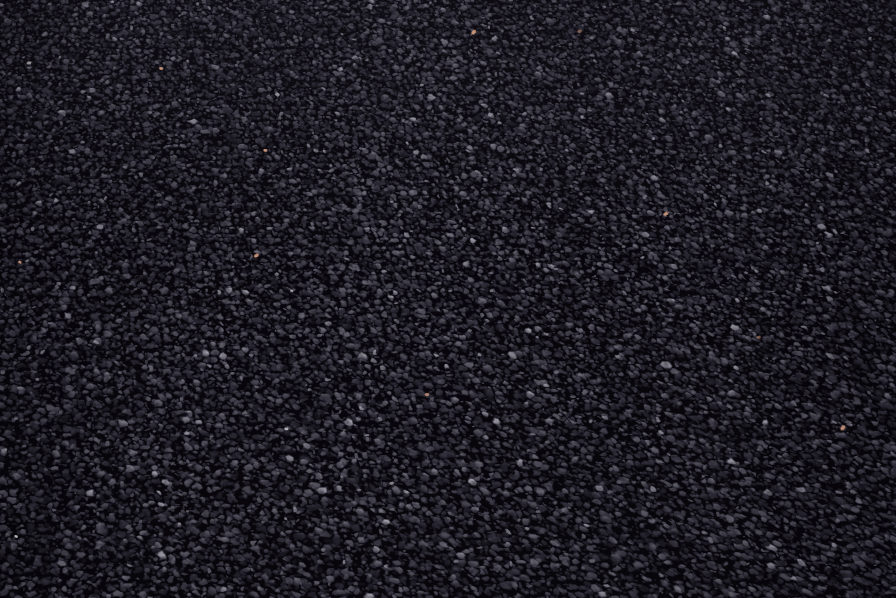
Write a Shadertoy shader that draws this texture.

```glsl
// Dark asphalt: loose blue-black stone chips receding gently, with rare pale flecks.

const vec3 WARM_FLECK = vec3(0.85, 0.62, 0.50);
const vec3 WHITE_FLECK = vec3(0.80, 0.79, 0.80);

float hash(vec2 p) {
    return fract(sin(dot(p, vec2(127.1, 311.7))) * 43758.5453);
}

vec2 hash2(vec2 p) {
    return vec2(hash(p), hash(p + vec2(37.3, 17.9)));
}

float valueNoise(vec2 p) {
    vec2 i = floor(p), f = fract(p);
    f = f * f * (3.0 - 2.0 * f);
    float low = mix(hash(i), hash(i + vec2(1, 0)), f.x);
    float high = mix(hash(i + vec2(0, 1)), hash(i + vec2(1, 1)), f.x);
    return mix(low, high, f.y);
}

// Ground coordinates: chips shrink toward the top of the canvas.
vec2 groundPlane(vec2 uv, float nearDensity, float farDensity, float squash) {
    float slope = farDensity - nearDensity;
    float density = nearDensity + slope * uv.y;
    float depth = nearDensity * uv.y + 0.5 * slope * uv.y * uv.y;
    return vec2(uv.x * density, depth * squash) + 100.0;
}

// Angular chip outline: 0 at the centre, 1 at the rim.
float chipShape(vec2 d, float angle, float radius, float aspect) {
    float c = cos(angle), s = sin(angle);
    vec2 q = abs(vec2(c * d.x + s * d.y, (c * d.y - s * d.x) / aspect));
    return max(q.x + 0.5 * q.y, 1.1 * q.y) / radius;
}

// Brightest of the overlapping chips scattered around p.
float chipLayer(vec2 p, float seed) {
    vec2 cell = floor(p);
    float light = 0.0;
    for (int y = -1; y <= 1; y++)
    for (int x = -1; x <= 1; x++) {
        vec2 c = cell + vec2(x, y);
        vec2 shape = hash2(c + seed + 11.3);
        vec2 look = hash2(c + seed + 53.9);
        vec2 d = p - c - 0.5 - 0.9 * (hash2(c + seed) - 0.5);
        float radius = mix(0.38, 0.76, shape.x * shape.x);
        float rim = chipShape(d, 3.0 * (shape.y - 0.5), radius, mix(0.6, 1.0, look.y));
        float cover = 1.0 - smoothstep(0.5, 1.02, rim);
        float tone = mix(0.22, 0.92, look.x) + 0.35 * step(0.95, look.x);
        float facet = 1.0 + 0.7 * d.y + 0.7 * (look.y - 0.5) * d.x;
        light = max(light, cover * tone * facet);
    }
    return light;
}

// Brightness of the stone bed: chips, smaller chips between them, then grit.
float stoneBed(vec2 uv) {
    vec2 ground = groundPlane(uv, 62.0, 90.0, 1.25);
    vec2 warp = vec2(valueNoise(ground * 1.7), valueNoise(ground * 1.7 + 31.4));
    vec2 p = ground + 0.4 * (warp - 0.5);
    float light = max(chipLayer(p, 0.0), 0.62 * chipLayer(p * 1.55 + 7.7, 19.0));
    float clump = mix(0.82, 1.14, valueNoise(ground * 0.4));
    float grit = mix(0.72, 1.28, valueNoise(ground * 2.3 + 3.1));
    return light * clump * grit;
}

// Mask and random id of a rare bright fleck.
vec2 fleck(vec2 uv, float density, float rarity) {
    vec2 cell = floor(uv * density);
    vec2 centre = (cell + 0.2 + 0.6 * hash2(cell + 5.3)) / density;
    vec2 look = hash2(cell + 47.2);
    float radius = mix(0.0035, 0.0075, look.y);
    float rim = chipShape(uv - centre, 2.0 * (look.y - 0.5), radius, 0.65);
    float mask = 1.0 - smoothstep(0.4, 1.0, rim);
    return vec2(mask * step(rarity, hash(cell + 91.1)), look.x);
}

void mainImage(out vec4 fragColor, in vec2 fragCoord) {
    vec2 uv = fragCoord / iResolution.y;
    vec2 frame = fragCoord / iResolution.xy;

    // Four samples per pixel keep the small gaps smooth.
    float light = 0.0;
    for (int i = 0; i < 4; i++) {
        vec2 shift = vec2(i % 2, i / 2) * 0.5 - 0.25;
        light += 0.25 * stoneBed((fragCoord + shift) / iResolution.y);
    }

    // Soft haze at the top, slightly darker sides.
    float haze = smoothstep(0.5, 1.0, frame.y);
    float sides = 1.0 - 0.2 * smoothstep(0.3, 0.52, abs(frame.x - 0.47));
    float glow = sides * mix(0.95, 1.05, valueNoise(uv * 3.0));
    float tone = (0.027 + 0.335 * light * mix(1.0, 0.88, haze) + 0.022 * haze) * glow;
    float blue = mix(0.018, 0.035, smoothstep(0.03, 0.16, tone));
    vec3 color = tone + vec3(0.003, -0.004, blue);

    // Rare warm and white mineral flecks.
    vec2 spot = fleck(uv, 13.0, 0.92);
    vec3 mineral = mix(WARM_FLECK, WHITE_FLECK, step(0.6, spot.y));
    color = mix(color, mineral, spot.x * mix(0.45, 0.95, fract(spot.y * 7.0)));

    fragColor = vec4(clamp(color, 0.0, 1.0), 1.0);
}
```
